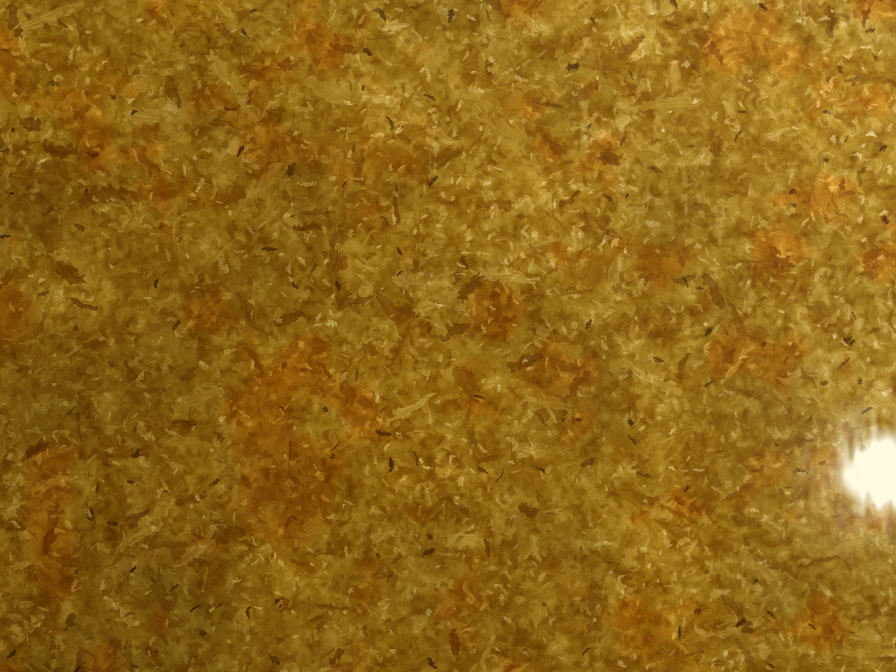
Write a Shadertoy shader that draws this texture.

```glsl
// Varnished particle board: pressed wood chips, splinters, fines and specks
// scattered in jittered cells, layer over layer, with ragged warped outlines.
// Light falls off to the lower left; a lamp glares off the right edge.

const vec3 BLACK_BARK = vec3(0.13, 0.07, 0.02);
const vec3 DARK_BROWN = vec3(0.41, 0.22, 0.01);
const vec3 BROWN      = vec3(0.50, 0.33, 0.03);
const vec3 GOLD       = vec3(0.58, 0.43, 0.09);
const vec3 STRAW      = vec3(0.68, 0.54, 0.20);
const vec3 PALE       = vec3(0.87, 0.79, 0.57);
const vec3 RUST       = vec3(1.03, 0.89, 0.55);  // tint of reddish patches
const vec3 HAZE       = vec3(0.00, 0.02, 0.06);
const vec3 GLARE      = vec3(1.00, 0.98, 0.88);

const vec2  LIGHT_SLOPE  = vec2(0.55, 0.45);
const vec3  LIGHT_GAIN   = vec3(0.36, 0.43, 0.85);
const vec3  EXPOSURE     = vec3(0.98, 0.97, 0.86);
const float EDGE_SOFT    = 0.0011;   // chip edge blur, in canvas heights
const float RIGHT_BLUR   = 0.0010;   // extra blur towards the right
const float WARP         = 0.0075;   // bending of all outlines
const vec2  GLARE_CENTRE = vec2(1.325, 0.298);
const vec2  GLARE_SIZE   = vec2(0.115, 0.092);
const float PI = 3.14159;

vec4 hash4(vec2 p) {
    vec4 q = fract(p.xyxy * vec4(0.1031, 0.1030, 0.0973, 0.1099));
    q += dot(q, q.wzxy + 33.33);
    return fract((q.xxyz + q.yzzw) * q.zywx);
}

float noise(vec2 p) {
    vec2 i = floor(p), f = fract(p);
    f = f * f * (3.0 - 2.0 * f);
    float low  = mix(hash4(i).x, hash4(i + vec2(1, 0)).x, f.x);
    float high = mix(hash4(i + vec2(0, 1)).x, hash4(i + vec2(1, 1)).x, f.x);
    return mix(low, high, f.y);
}

float fbm(vec2 p) {
    float sum = 0.0, amp = 0.5;
    for (int i = 0; i < 4; i++) {
        sum += amp * noise(p);
        p = mat2(0.8, 0.6, -0.6, 0.8) * p * 2.1 + 17.0;
        amp *= 0.5;
    }
    return sum / 0.9375;
}

// Wood colour: -0.5 black bark, 0 dark brown, 0.5 gold, 1 pale
vec3 woodTone(float t) {
    vec3 c = mix(BLACK_BARK, DARK_BROWN, clamp(t * 2.0 + 1.0, 0.0, 1.0));
    c = mix(c, BROWN, clamp(t * 4.0, 0.0, 1.0));
    c = mix(c, GOLD,  clamp(t * 4.0 - 1.0, 0.0, 1.0));
    c = mix(c, STRAW, clamp(t * 4.0 - 2.0, 0.0, 1.0));
    return mix(c, PALE, clamp(t * 4.0 - 3.0, 0.0, 1.0));
}

// Lays one chip per chosen cell; size is half length and half width in cells
void scatter(inout vec3 col, vec2 p, float cells, vec2 size, float share,
             vec2 tones, float opacity, float seed) {
    vec2 q = p * cells + seed * 13.7;
    float soft = cells * (EDGE_SOFT + RIGHT_BLUR * smoothstep(0.5, 1.3, p.x));
    for (int y = -1; y <= 1; y++)
    for (int x = -1; x <= 1; x++) {
        vec2 cell = floor(q) + vec2(x, y);
        vec4 place = hash4(cell + seed * 37.0);
        if (place.x > share) continue;
        vec4 form = hash4(cell + seed * 37.0 + 211.0);

        float angle = PI * place.w;
        vec2 d = q - cell - place.yz;
        d = mat2(cos(angle), -sin(angle), sin(angle), cos(angle)) * d;
        vec2 halfSize = size * mix(vec2(0.35), vec2(1.0), form.xy);
        if (abs(d.x) > halfSize.x * 1.3 + soft) continue;

        // Bent, tapered body with a ragged outline
        float along = d.x / halfSize.x;
        d.y += (form.w - 0.5) * 1.2 * halfSize.y * along * along;
        float width = halfSize.y * (1.0 - 0.6 * along * along);
        float rag = noise(d * 2.0 / size.y + form.zw * 50.0) - 0.5;
        float dist = max(abs(d.x) - halfSize.x, abs(d.y) - width);
        dist += rag * 1.2 * halfSize.y;

        float fibre = noise(vec2(d.x * 4.0, d.y * 5.0 / size.y) + form.xy * 90.0);
        float tone = mix(tones.x, tones.y, form.z) + (fibre - 0.5) * 0.22;
        float mask = 1.0 - smoothstep(-soft, soft, dist);
        col = mix(col, woodTone(tone), mask * opacity * mix(0.65, 1.1, form.w));
    }
}

void mainImage(out vec4 fragColor, in vec2 fragCoord) {
    vec2 p = fragCoord / iResolution.y;
    vec2 q = p + WARP * (vec2(noise(p * 65.0), noise(p * 65.0 + 40.0)) - 0.5);

    // Glue and dust ground
    float ground = 0.44 + 0.7 * (fbm(p * 30.0) - 0.5) + 0.6 * (fbm(p * 100.0) - 0.5);
    vec3 col = woodTone(ground);

    // Chips from broad to fine
    scatter(col, q, 11.0, vec2(0.60, 0.20), 0.70, vec2(0.08, 0.80), 0.65, 1.0);
    scatter(col, q, 24.0, vec2(0.75, 0.26), 0.75, vec2(0.02, 0.84), 0.62, 2.0);
    scatter(col, q, 44.0, vec2(0.75, 0.28), 0.70, vec2(0.05, 0.84), 0.55, 3.0);
    scatter(col, q, 76.0, vec2(0.70, 0.32), 0.70, vec2(0.00, 0.92), 0.50, 4.0);

    // Long straw splinters, red-brown slivers, bark and bright flecks
    scatter(col, q,  9.0, vec2(0.50, 0.10), 0.22, vec2(0.62, 0.86), 0.65, 5.0);
    scatter(col, q, 16.0, vec2(0.48, 0.15), 0.28, vec2(-0.10, 0.16), 0.68, 6.0);
    scatter(col, q, 34.0, vec2(0.36, 0.14), 0.11, vec2(-0.42, 0.05), 0.75, 7.0);
    scatter(col, q, 58.0, vec2(0.42, 0.20), 0.19, vec2(0.78, 1.05), 0.60, 8.0);

    // Reddish patches and broad unevenness of the pressed board
    col *= mix(vec3(1.0), RUST, smoothstep(0.52, 0.72, fbm(p * 13.0 + 5.0)));
    col *= 1.0 + 0.28 * (fbm(p * 7.0 + 60.0) - 0.5);

    // Room light with a cool haze towards the upper right
    float light = dot(p - vec2(0.667, 0.5), LIGHT_SLOPE);
    col = col * EXPOSURE * (1.0 + LIGHT_GAIN * light) + HAZE * smoothstep(-0.1, 0.6, light);

    // Lamp glare, broken into upright streaks around a small white core
    vec2 g = (p - GLARE_CENTRE) / GLARE_SIZE;
    float glow = exp(-dot(g, g) * 1.1);
    float streaks = noise(vec2(p.x * 120.0, p.y * 24.0)) * 0.6 + noise(p * 75.0) * 0.4;
    float shine = glow * mix(0.05, 1.1, streaks) + 0.9 * smoothstep(0.50, 0.95, glow);
    col = mix(col, GLARE, clamp(shine, 0.0, 1.0));

    fragColor = vec4(clamp(col, 0.0, 1.0), 1.0);
}
```
